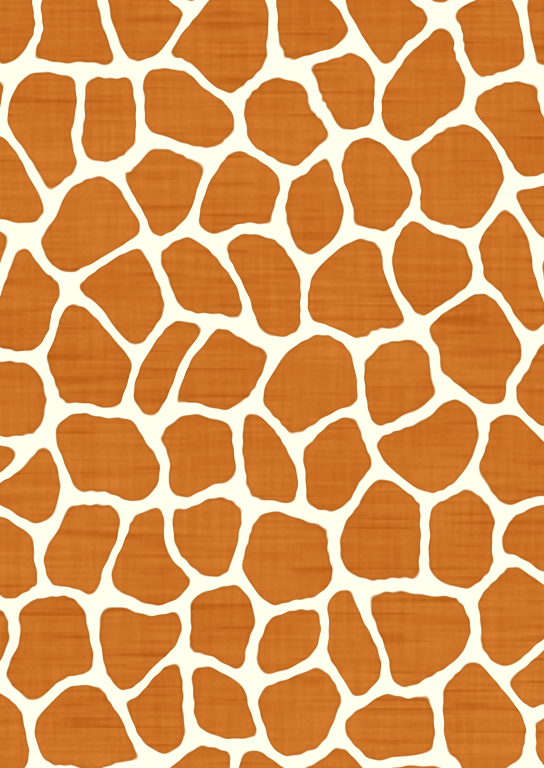
A Shadertoy shader for this pattern:

```glsl
// Giraffe hide: rounded brown patches of woven cloth divided by cream gaps.

vec2 hash2(vec2 p) {
    p = vec2(dot(p, vec2(127.1, 311.7)), dot(p, vec2(269.5, 183.3)));
    return fract(sin(p) * 43758.545);
}

float valueNoise(vec2 p) {
    vec2 i = floor(p), f = fract(p);
    f = f * f * (3.0 - 2.0 * f);
    float bottom = mix(hash2(i).x, hash2(i + vec2(1, 0)).x, f.x);
    float top = mix(hash2(i + vec2(0, 1)).x, hash2(i + vec2(1, 1)).x, f.x);
    return mix(bottom, top, f.y);
}

// Jittered patch centre; every other row is shifted by half a cell.
vec2 patchCentre(vec2 id) {
    return id + vec2(0.5 * mod(id.y, 2.0), 0.0) + 0.13 + 0.74 * hash2(id + 17.0);
}

// Bend the outlines: broad swells plus a slight ragged wobble.
vec2 warp(vec2 p) {
    p += 0.075 * sin(3.7 * p.yx + vec2(0.4, 2.1) + 1.3 * sin(1.9 * p));
    p += 0.022 * sin(9.1 * p.yx + vec2(3.0, 1.2) + 2.0 * sin(3.3 * p));
    return p + 0.005 * sin(31.0 * p.yx + 3.0 * sin(11.0 * p));
}

// Distance to the nearest cell border, blended so that corners become round.
float borderDistance(vec2 p) {
    vec2 base = floor(p), nearest = vec2(9.0);
    for (int y = -2; y <= 2; y++)
    for (int x = -3; x <= 2; x++) {
        vec2 r = patchCentre(base + vec2(x, y)) - p;
        if (dot(r, r) < dot(nearest, nearest)) nearest = r;
    }
    float sum = 0.0;
    for (int y = -2; y <= 2; y++)
    for (int x = -3; x <= 2; x++) {
        vec2 r = patchCentre(base + vec2(x, y)) - p;
        vec2 across = r - nearest;
        if (dot(across, across) > 1e-4)
            sum += exp(-16.0 * dot(0.5 * (r + nearest), normalize(across)));
    }
    return -log(sum) / 16.0;
}

// Woven cloth: fine threads both ways, with scattered dark horizontal slubs.
vec3 clothColor(vec2 uv) {
    float weft = valueNoise(uv * vec2(10.0, 170.0));
    float warpThread = valueNoise(uv * vec2(150.0, 13.0) + 40.0);
    float grain = valueNoise(uv * 175.0 + 90.0);
    float cloud = valueNoise(uv * vec2(5.0, 8.0) + 7.0);
    float slub = smoothstep(0.72, 0.95, valueNoise(uv * vec2(7.0, 120.0) + 23.0));
    float tone = 0.14 + 0.38 * weft + 0.24 * warpThread + 0.16 * grain + 0.2 * cloud;
    return mix(vec3(0.73, 0.37, 0.085), vec3(0.845, 0.495, 0.19), tone - 0.4 * slub);
}

void mainImage(out vec4 fragColor, in vec2 fragCoord) {
    vec2 uv = fragCoord / iResolution.x;
    float inside = borderDistance(warp(uv * vec2(6.9, 6.2) + 3.0)) - 0.06;

    // Cloth darkens in a thin rim just inside each patch.
    vec3 cloth = clothColor(uv);
    cloth *= 1.0 - 0.07 * (1.0 - smoothstep(0.01, 0.04, inside));

    vec3 cream = vec3(1.0, 1.0, 0.935);
    float soft = max(0.011, 4.0 / iResolution.x);
    fragColor = vec4(mix(cream, cloth, smoothstep(-soft, soft, inside)), 1.0);
}
```
